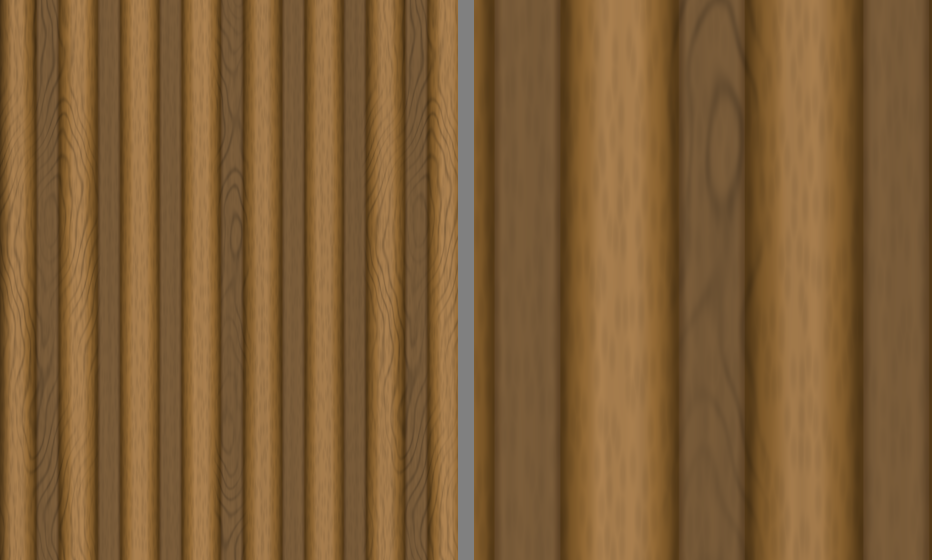
Left, the full canvas; right, a detail of the centre.
A WebGL 2 fragment shader for this texture:

```glsl
#version 300 es
precision highp float;
// Vertical wood cladding: rounded pale slats separated by flat dark strips.
// Slats are shaded by distance to their seams; cathedral grain comes from contour
// lines of a sine-warped field, and fine pores from stretched cellular noise.

#define PITCH 0.1342        // one strip plus one slat, in canvas widths
#define FIRST_STRIP 0.0799  // left side of the first whole strip
#define STRIP_SHARE 0.357   // part of the pitch taken by the strip
#define FIGURE_SPACING 3.0  // pitches between figured areas
#define FIGURE_DEPTH 0.17
#define GRAIN_LINES 8.5     // contour lines per pitch
#define PORE_DEPTH 0.06
#define FIBRE_DEPTH 0.016

uniform vec2 u_resolution;
out vec4 fragColor;

const float TAU = 6.2831853;
const vec3 SEAM = vec3(0.33, 0.225, 0.09);
const vec3 SLAT_EDGE = vec3(0.47, 0.33, 0.15);
const vec3 SLAT_SIDE = vec3(0.56, 0.40, 0.20);
const vec3 SLAT_CROWN = vec3(0.64, 0.48, 0.295);
const vec3 STRIP_EDGE = vec3(0.37, 0.265, 0.15);
const vec3 STRIP_FACE = vec3(0.46, 0.346, 0.215);

vec2 hash2(vec2 p) {
    vec2 h = vec2(dot(p, vec2(127.1, 311.7)), dot(p, vec2(269.5, 183.3)));
    return fract(sin(h) * 43758.5);
}

// Distance to the nearest scattered point
float cellular(vec2 p) {
    vec2 cell = floor(p), local = fract(p);
    float nearest = 2.0;
    for (int j = -1; j <= 1; j++)
        for (int i = -1; i <= 1; i++) {
            vec2 o = vec2(i, j);
            nearest = min(nearest, length(o + hash2(cell + o) - local));
        }
    return nearest;
}

// Arched grain lines, alternating between a broad and a narrow figure
float figure(float across, float y) {
    float shifted = across - 0.18 + 0.5 * FIGURE_SPACING;
    float group = mod(floor(shifted / FIGURE_SPACING), 2.0);
    float q = mod(shifted, FIGURE_SPACING) - 0.5 * FIGURE_SPACING;
    float reach = mix(0.83, 0.26, group);
    float mask = 1.0 - smoothstep(reach - 0.12, reach + 0.1, abs(q));

    float drift = mix(0.3, 0.08, group) * sin(2.4 * (y - 0.6));
    float d = q - drift + 0.035 * sin(11.0 * y + 3.0 * group);
    float field = GRAIN_LINES * sqrt(d * d + 0.006);
    field += 2.8 * sin(5.6 * y + 0.8 + 2.0 * group) + 1.1 * sin(13.0 * y + 1.0);
    field += 0.35 * sin(23.0 * y + 7.0 * q) + 0.12 * sin(61.0 * y - 13.0 * q);

    float line = pow(0.5 + 0.5 * sin(TAU * field), 4.0);
    line *= 1.0 - smoothstep(0.3, 0.8, fwidth(field));
    float presence = 0.62 + 0.38 * sin(7.0 * y + 5.0 * q + 2.0 * group);
    return mask * presence * (line - 0.2);
}

// Straight fibres from layered sines
float fibres(float x, float y, float seed) {
    float bend = 1.2 * sin(4.0 * y + seed) + 0.5 * sin(11.0 * y + 2.0 * seed);
    return sin(310.0 * x + bend + seed) + 0.7 * sin(523.0 * x - 1.4 * bend)
         + 0.6 * sin(87.0 * x + 5.0 * y + seed);
}

void main() {
    vec2 p = gl_FragCoord.xy / u_resolution.x;
    float pixel = 1.0 / (u_resolution.x * PITCH);
    float across = (p.x - FIRST_STRIP) / PITCH;
    float board = floor(across);
    float t = across - board;
    vec2 vary = hash2(vec2(mod(board, 2.0 * FIGURE_SPACING), 4.0));

    // Signed distance to the nearest seam, positive on the slat
    float seam = t < STRIP_SHARE ? -min(t, STRIP_SHARE - t)
                                 : min(t - STRIP_SHARE, 1.0 - t);

    // Rounded slat: four tones from seam to crown
    float rise = max(seam, 0.0) * mix(0.93, 1.07, vary.x);
    rise += 0.006 * sin(9.0 * p.y + TAU * vary.y);
    vec3 slat = mix(SEAM, SLAT_EDGE, smoothstep(0.01, 0.085, rise));
    slat = mix(slat, SLAT_SIDE, smoothstep(0.07, 0.15, rise));
    slat = mix(slat, SLAT_CROWN, smoothstep(0.13, 0.245, rise));
    slat *= mix(0.975, 1.025, vary.y);

    // Flat strip with a thin shadow along each side
    vec3 strip = mix(STRIP_EDGE, STRIP_FACE, smoothstep(0.0, 0.05, -seam));
    strip *= mix(0.98, 1.02, vary.x);

    float onSlat = smoothstep(-pixel, pixel, seam);
    vec3 color = mix(strip, slat, onSlat);

    // Grain, fibres and pores
    float pores = 1.0 - smoothstep(0.1, 0.55, cellular(p * vec2(150.0, 26.0)));
    float tone = 1.0 - FIGURE_DEPTH * figure(across, p.y);
    tone += FIBRE_DEPTH * fibres(p.x, p.y, TAU * vary.x + 2.0 * onSlat);
    tone -= PORE_DEPTH * (pores - 0.3) * mix(0.6, 1.0, onSlat);
    color *= tone;

    // Soft shade at the left side of the panel
    color *= mix(0.76, 1.0, smoothstep(0.0, 0.025, p.x));
    fragColor = vec4(color, 1.0);
}
```
